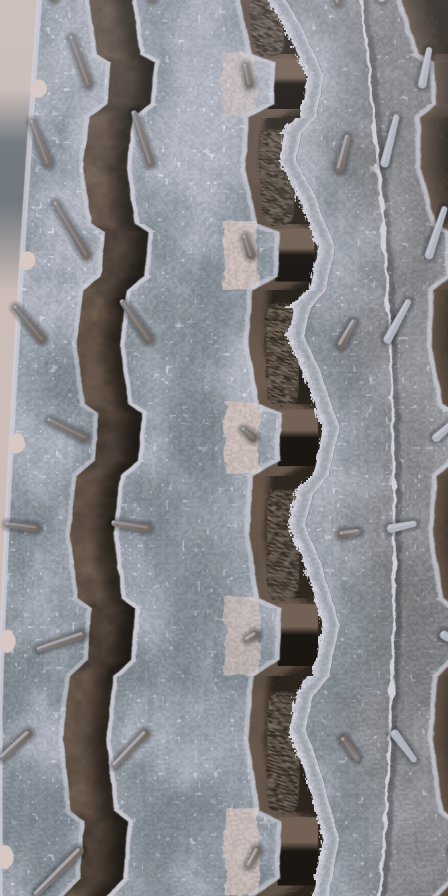
A WebGL 2 fragment shader for this texture:

```glsl
#version 300 es
precision highp float;
uniform vec2 u_resolution;
out vec4 fragColor;

#define BLUE vec3(0.50, 0.535, 0.565)
#define PALE vec3(0.68, 0.70, 0.74)
#define RIM vec3(0.81, 0.81, 0.85)
#define WARM vec3(0.50, 0.485, 0.485)
#define BROWN vec3(0.39, 0.33, 0.285)
#define DARK vec3(0.17, 0.145, 0.12)
#define PINK vec3(0.80, 0.74, 0.72)
#define GROOVE_WIDTH 0.098
#define BEVEL_WIDTH 0.036
#define SPIKE_RADIUS 0.0085
// Repeat phase down the tread: offset, rate, slow-down
#define PHASE vec3(-0.514, 2.782, -0.2137)

float hash(vec2 p) { return fract(sin(dot(p, vec2(127.1, 311.7))) * 43758.5453); }

float noise(vec2 p) {
  vec2 i = floor(p), f = fract(p);
  f = f * f * (3.0 - 2.0 * f);
  return mix(mix(hash(i), hash(i + vec2(1, 0)), f.x),
    mix(hash(i + vec2(0, 1)), hash(i + vec2(1, 1)), f.x), f.y);
}

float fbm(vec2 p) {
  float sum = 0.0, weight = 0.5;
  for (int i = 0; i < 4; i++) {
    sum += weight * noise(p);
    p = p * 2.1 + 7.3;
    weight *= 0.5;
  }
  return sum;
}

float ramp(float a, float b, float t) { return clamp((t - a) / (b - a), 0.0, 1.0); }
float cover(float d) { return clamp(0.5 - d * u_resolution.x / 1.4, 0.0, 1.0); }
float line(float d, float width) { return 1.0 - smoothstep(0.2 * width, width, abs(d)); }
float box(vec2 p, vec2 size) { vec2 d = abs(p) - size; return max(d.x, d.y); }

// Horizontal offset to distance from a slanted edge
float edgeDistance(float d) {
  return d / max(length(vec2(dFdx(d), dFdy(d))) * u_resolution.x, 1.0);
}

float heightAt(float phase) {
  float root = sqrt(PHASE.y * PHASE.y - 4.0 * PHASE.z * (PHASE.x - phase));
  return (root - PHASE.y) / (2.0 * PHASE.z);
}

// Groove outlines over one repeat
float zigzag(float t, float rise) {
  return -0.01 * ramp(0.0, 0.3, t) + 0.023 * ramp(0.3, 0.62, t) + rise * ramp(0.62, 0.67, t)
    - 0.005 * ramp(0.67, 0.92, t) - (rise + 0.008) * ramp(0.92, 1.0, t);
}

float scallop(float t) {
  return -0.016 * ramp(0.0, 0.15, t) + 0.034 * ramp(0.15, 0.34, t) + 0.042 * ramp(0.34, 0.65, t)
    - 0.024 * ramp(0.65, 0.9, t) - 0.036 * ramp(0.9, 1.0, t);
}

// Hair columns: root x, phase, lean, drift
const vec4 COLUMNS[7] = vec4[7](
  vec4(0.12, 0.47, -0.075, -0.035), vec4(0.2, 0, -0.09, -0.012),
  vec4(0.34, 0.47, -0.065, -0.01), vec4(0.555, 0, -0.02, 0.01),
  vec4(0.755, 0.5, 0.03, 0.008), vec4(0.852, 0.47, 0.05, 0.018), vec4(0.935, 0, 0.04, 0.04));

vec3 addSpikes(vec3 col, vec2 p) {
  for (int c = 0; c < 7; c++) for (int k = -1; k < 5; k++) {
    vec4 column = COLUMNS[c];
    float y = heightAt(float(k) + column.y);
    vec2 q = p - vec2(column.x + column.w * y, y);
    vec2 lean = vec2(column.z * mix(0.35, 1.0, ramp(0.0, 0.9, y)),
      clamp((y - 1.24) * 0.17, -0.12, 0.09) * min(1.0, abs(column.z) * 20.0));
    lean *= 0.75 + 0.4 * hash(vec2(c, k));
    float along = clamp(dot(q, lean) / dot(lean, lean), 0.0, 1.0);
    q -= lean * along;
    float d = length(q) - SPIKE_RADIUS * mix(1.15, 0.8, along);
    vec3 tone = c > 4 ? PALE : mix(BROWN, WARM, 0.5 + 0.5 * along);
    tone = mix(tone, RIM, 0.6 * line(length(q + 0.003), 0.006));
    col *= 1.0 - 0.3 * ramp(0.012, 0.0, d);
    col = mix(col, tone, cover(d));
  }
  return col;
}

void main() {
  vec2 p = gl_FragCoord.xy / u_resolution.x;
  p.y = u_resolution.y / u_resolution.x - p.y;
  float phase = PHASE.x + p.y * (PHASE.y + p.y * PHASE.z) + 0.8, t = fract(phase);
  float cloud = fbm(p * vec2(9, 6)), grain = noise(p * 190.0);
  float wobble = (fbm(p * 45.0) - 0.5) * 0.006;

  // Distances from the groove edges
  float bend = pow(max(1.0 - p.y, 0.0), 2.0), zig = zigzag(t, 0.031);
  float left = p.x - 0.208 + 0.035 * p.y - zig + wobble;
  float a = edgeDistance(left), b = edgeDistance(left - GROOVE_WIDTH);
  float c = edgeDistance(p.x - 0.565 + 0.02 * bend - zigzag(t, 0.05) + wobble);
  float e = edgeDistance(p.x - 0.698 + 0.05 * bend - scallop(fract(t - 0.1)) + wobble);
  float g = edgeDistance(p.x - 0.975 + 0.07 * bend - zig + wobble);

  // Dusty ribs, browner on the right
  vec3 col = mix(BLUE, PALE, smoothstep(0.2, 0.75, cloud + 0.12 * (1.0 - p.y)));
  col = mix(col, mix(WARM * 0.88, PALE, cloud * 0.6), 0.75 * ramp(0.0, 0.15, e));
  col += 0.09 * (grain - 0.5) + 0.14 * ramp(0.84, 0.95, noise(p * 110.0));

  // Worn pads
  float pad = box(vec2(p.x - 0.54 + 0.01 * bend, t - 0.8), vec2(0.037, 0.19)) + wobble * 4.0;
  col = mix(col, PINK + 0.1 * (grain - 0.5), cover(pad) * (0.65 + 0.35 * hash(vec2(floor(phase), 3))));

  // Left groove
  vec3 wall = mix(BROWN, DARK, smoothstep(0.3, 0.95, left / GROOVE_WIDTH));
  wall *= (1.0 - 0.25 * ramp(0.62, 0.66, t) * ramp(1.0, 0.95, t)) * (0.8 + 0.4 * fbm(p * 40.0));
  col = mix(col, wall, cover(max(-a, b)));
  col = mix(col, RIM, 0.85 * line(b - 0.004, 0.008));
  col = mix(col, RIM, 0.55 * line(a + 0.005, 0.008));

  // Centre groove: wall, cross bars, bristly tufts, bevel
  float across = p.x + 0.04 * bend;
  vec3 pit = mix(BROWN, DARK, smoothstep(0.02, 0.05, c)) * (0.8 + 0.4 * cloud);
  float bar = box(vec2(across - 0.665, t - 0.8), vec2(0.045, 0.15));
  pit = mix(pit, mix(BROWN * 1.15, DARK * 0.6, ramp(0.76, 0.8, t)), cover(bar));
  vec2 tuft = vec2((across - 0.632) / 0.037, (t - 0.35) / 0.28);
  float bristle = noise(vec2(p.x * 90.0 + p.y * 60.0, p.y * 260.0 - p.x * 90.0));
  float fuzz = pow(abs(tuft.x), 4.0) + pow(abs(tuft.y), 6.0) + 0.5 * (bristle - 0.5);
  pit = mix(pit, mix(DARK, WARM * vec3(1.08, 1, 0.9), bristle * 0.85), ramp(1.1, 0.8, fuzz));
  col = mix(col, pit, cover(max(-c, e)));
  float bevel = ramp(-BEVEL_WIDTH, 0.0, e);
  vec3 bevelTone = mix(RIM, PALE * 0.93, ramp(0.1, 0.5, bevel) * ramp(1.0, 0.7, bevel));
  col = mix(col, bevelTone + 0.07 * (grain - 0.5), cover(max(-e - BEVEL_WIDTH, e)));
  col = mix(col, RIM, 0.6 * line(c + 0.005, 0.009));

  // Far right groove and ragged seam
  col = mix(col, mix(BROWN, DARK, ramp(0.0, 0.06, g)), cover(-g));
  col = mix(col, RIM, 0.7 * line(g + 0.004, 0.009));
  float seam = p.x - 0.88 + 0.052 * pow(abs(p.y - 1.2), 2.0) + wobble * 2.0;
  col *= 1.0 - 0.25 * line(seam - 0.008, 0.014);
  col = mix(col, RIM, cover(abs(seam) - 0.003 - 0.005 * ramp(0.6, 0.9, noise(p * 35.0))));

  // Shoulder edge with nubs, blurred space beyond
  float shoulder = p.x - 0.088 * pow(max(1.0 - p.y / 1.6, 0.0), 1.3);
  vec3 beyond = mix(PINK, BLUE * 0.85, ramp(0.2, 0.32, p.y) * ramp(0.65, 0.45, p.y));
  col = mix(col, beyond, cover(shoulder));
  col = mix(col, RIM, 0.8 * cover(abs(shoulder) - 0.006));
  vec2 nub = vec2(shoulder - 0.012, (t - 0.83) * 0.34);
  col = mix(col, PINK * 1.06, cover(length(nub) - 0.018 + wobble));

  col = mix(addSpikes(col, p), RIM, 0.14 * ramp(0.7, 0.0, p.y));
  fragColor = vec4(col, 1);
}
```
